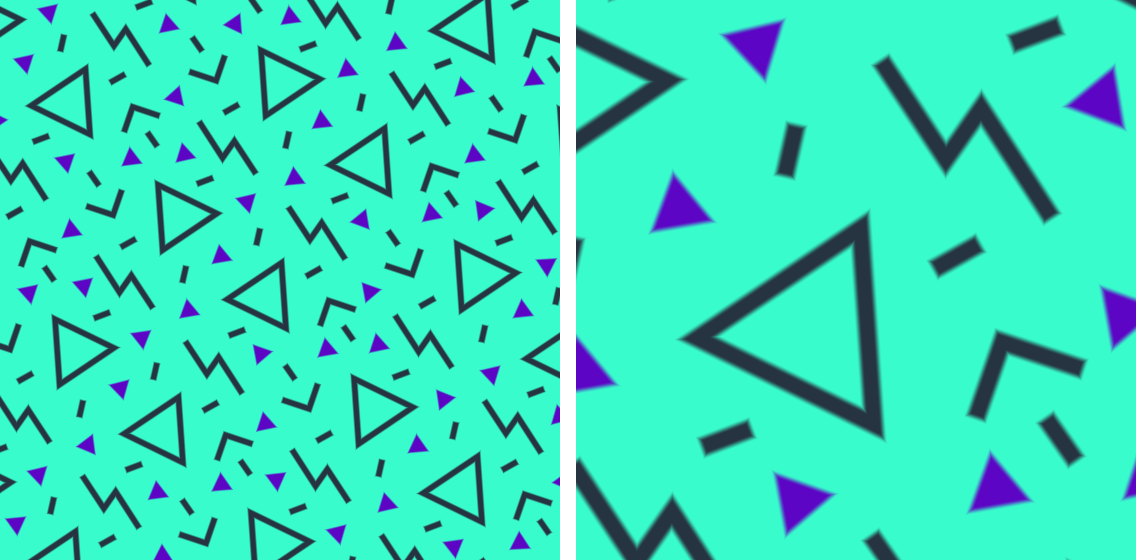
Left: the whole. Right: its middle third, enlarged.
A WebGL 2 fragment shader for this pattern:

```glsl
#version 300 es
precision highp float;
// Retro confetti: outlined triangles, zigzags, elbows, dashes and small solid
// triangles on mint. Each motif is folded onto one skewed lattice and drawn with
// a distance function; the solid triangles get a hashed turn and shift per cell.
uniform vec2 u_resolution;
out vec4 outColor;

// Lengths are hundredths of the canvas height.
const mat2 LATTICE = mat2(-18.4, -24.0, 53.4, -10.6);
const float HALF_STROKE = 0.53;

float hash(vec3 p) {
    return fract(sin(dot(p, vec3(12.99, 78.23, 37.72))) * 4375.85);
}

// Lattice cell whose copy of a motif lies closest to the offset
vec2 cellOf(vec2 offset) {
    return round(inverse(LATTICE) * offset);
}

// Offset from the closest copy of a motif centred at c
vec2 fold(vec2 p, vec2 c) {
    return p - c - LATTICE * cellOf(p - c);
}

vec2 rotate(vec2 p, float angle) {
    float c = cos(angle), s = sin(angle);
    return vec2(c * p.x + s * p.y, c * p.y - s * p.x);
}

// Sharp-cornered equilateral triangle with its apex along the given angle
float triangle(vec2 p, float apexAngle, float inradius) {
    p = rotate(p, apexAngle);
    return max(-p.x, 0.5 * p.x + 0.866 * abs(p.y)) - inradius;
}

float outlinedTriangle(vec2 p, float apexAngle) {
    return abs(triangle(p, apexAngle, 3.9) + HALF_STROKE) - HALF_STROKE;
}

float dash(vec2 p, float angle) {
    vec2 q = abs(rotate(p, angle)) - vec2(1.55, HALF_STROKE);
    return max(q.x, q.y);
}

// Two mitred arms with flat ends, meeting at the origin
float elbow(vec2 p, vec2 armA, vec2 armB) {
    vec2 a = normalize(armA), b = normalize(armB);
    bool nearA = dot(p, a) > dot(p, b);
    vec2 dir = nearA ? a : b;
    float reach = nearA ? length(armA) : length(armB);
    float across = abs(dir.x * p.y - dir.y * p.x) - HALF_STROKE;
    return max(across, dot(p, dir) - reach);
}

// Two elbows joined along a short middle stroke
float zigzag(vec2 p) {
    vec2 mid = vec2(1.05, 1.5);
    float lower = elbow(p + mid, vec2(-3.85, 5.85), 1.2 * mid);
    float upper = elbow(p - mid, -1.2 * mid, vec2(4.2, -6.5));
    return min(lower, upper);
}

float lineWork(vec2 p) {
    float d = outlinedTriangle(fold(p, vec2(47.3, 47.0)), 3.21);
    d = min(d, outlinedTriangle(fold(p, vec2(32.0, 61.4)), 0.07));

    // The second zigzag and elbow are half-turned copies
    d = min(d, zigzag(fold(p, vec2(56.4, 58.7))));
    d = min(d, zigzag(-fold(p, vec2(75.8, 38.7))));
    vec2 armA = vec2(-1.55, -4.5), armB = vec2(4.8, -1.6);
    d = min(d, elbow(fold(p, vec2(58.7, 46.3)), armA, armB));
    d = min(d, elbow(-fold(p, vec2(73.6, 51.0)), armA, armB));

    // Dashes: centre and angle
    vec3 dashes[8] = vec3[8](
        vec3(56.0, 51.4, 0.51), vec3(42.3, 40.6, 0.36),
        vec3(71.6, 33.1, 0.36), vec3(76.3, 46.0, 0.51),
        vec3(46.1, 57.7, 1.35), vec3(32.9, 51.0, 1.35),
        vec3(62.2, 40.5, -0.96), vec3(51.8, 33.5, -0.96));
    for (int i = 0; i < 8; i++) {
        d = min(d, dash(fold(p, dashes[i].xy), dashes[i].z));
    }
    return d;
}

float solidTriangles(vec2 p) {
    vec2 centres[7] = vec2[7](
        vec2(39.5, 54.6), vec2(34.1, 44.3), vec2(44.1, 63.7), vec2(46.4, 36.5),
        vec2(58.3, 37.5), vec2(68.0, 38.2), vec2(66.1, 48.3));
    float d = 100.0;
    for (int i = 0; i < 7; i++) {
        vec3 id = vec3(cellOf(p - centres[i]), float(i));
        vec2 shift = vec2(hash(id + 7.3), hash(id + 3.1)) - 0.5;
        // Mostly upward, then down, left and right, with a slight tilt
        float pick = hash(id);
        float turns = step(0.5, pick) + step(0.66, pick) + step(0.9, pick);
        float angle = 1.571 * (turns + 1.0) + 0.05 + 0.2 * hash(id + 5.7);
        d = min(d, triangle(fold(p, centres[i]) - shift, angle, 1.06));
    }
    return d;
}

void main() {
    vec2 p = 100.0 * gl_FragCoord.xy / u_resolution.y;
    float soft = max(0.22, 70.0 / u_resolution.y);
    vec3 mint = vec3(0.22, 0.99, 0.80);
    vec3 slate = vec3(0.15, 0.20, 0.25);
    vec3 violet = vec3(0.36, 0.02, 0.77);
    vec3 color = mix(violet, mint, smoothstep(-soft, soft, solidTriangles(p)));
    color = mix(slate, color, smoothstep(-soft, soft, lineWork(p)));
    outColor = vec4(color, 1.0);
}
```
